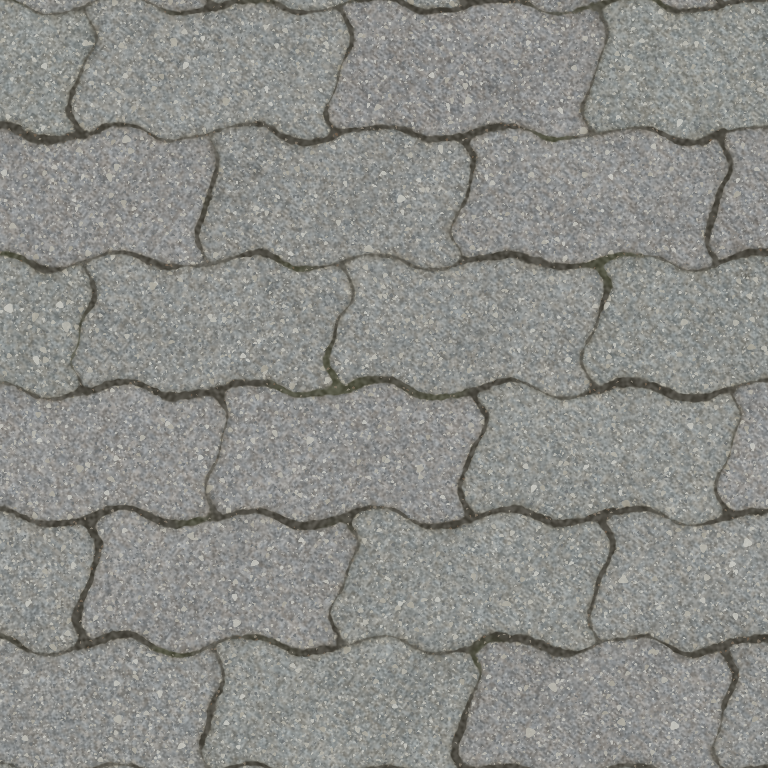
Reproduce this texture procedurally as a Shadertoy shader.

```glsl
// Interlocking grey concrete pavers: six rows of wavy blocks, three across,
// each row offset by half a block. Joints are distances to skewed waves;
// the concrete is layered noise with scattered irregular stone chips.

const float TAU = 6.2831853;
const float ROWS = 6.0;          // one unit = one row height, a block is 2 x 1
const float BLOCK_WIDTH = 2.0;

float hash(vec2 p) {
    return fract(sin(dot(p, vec2(127.1, 311.7))) * 43758.5453);
}

float noise(vec2 p) {
    vec2 i = floor(p), f = fract(p);
    f = f * f * (3.0 - 2.0 * f);
    return mix(mix(hash(i), hash(i + vec2(1, 0)), f.x),
               mix(hash(i + vec2(0, 1)), hash(i + vec2(1, 1)), f.x), f.y);
}

// Noise on a turned lattice, centred on zero
float grain(vec2 p, float scale) {
    return noise(mat2(0.8, 0.6, -0.6, 0.8) * p * scale + 61.0) - 0.5;
}

// Bed joint height: steep fall after each crest, then a gentle climb
float bedWave(float x) {
    const float trough = 0.36;
    float t = fract(x);
    float phase = t < trough ? 0.5 * t / trough
                             : 0.5 + 0.5 * (t - trough) / (1.0 - trough);
    return 0.062 * cos(TAU * phase);
}

// Sideways zigzag of the upright joint, t runs up the row
float sideWave(float t) {
    float a = TAU * t;
    return 0.02 * (t - 0.5) - 0.08 * (sin(a) - 0.13 * sin(3.0 * a));
}

float smoothMin(float a, float b, float k) {
    float h = max(k - abs(a - b), 0.0) / k;
    return min(a, b) - 0.25 * h * h * k;
}

// Distance to the nearest joint in x, block identity in yz
vec3 paver(vec2 p) {
    float y = p.y - bedWave(p.x);
    float row = mod(floor(y), ROWS), t = fract(y);
    float start = 0.62 + mod(row + 1.0, 2.0) + 0.09 * hash(vec2(row, 4.0));
    float x = (p.x - start - sideWave(t)) / BLOCK_WIDTH;
    float column = mod(floor(x), ROWS / BLOCK_WIDTH);
    float side = BLOCK_WIDTH * (0.5 - abs(fract(x) - 0.5));
    float bed = 0.5 - abs(t - 0.5);
    return vec3(0.93 * smoothMin(side, bed, 0.07), column, row);
}

// Scattered angular chips: coverage in x, random tone in y
vec2 chips(vec2 p, float density, float largest, float soft) {
    vec2 cell = floor(p), result = vec2(0.0);
    for (int j = -1; j <= 1; j++)
    for (int i = -1; i <= 1; i++) {
        vec2 id = cell + vec2(i, j);
        if (hash(id + 3.7) > density) continue;
        vec2 centre = id + vec2(hash(id + 11.2), hash(id + 23.9));
        float turn = TAU * hash(id + 31.4), c = cos(turn), s = sin(turn);
        vec2 q = mat2(c, -s, s, c) * (p - centre);
        q.y *= 1.0 + 0.9 * hash(id + 41.6);
        float d = length(q) * (1.0 + 0.14 * sin(3.0 * atan(q.y, q.x) + turn));
        float size = largest * mix(0.4, 1.0, hash(id + 53.8));
        float cover = 1.0 - smoothstep(size - soft, size + soft, d);
        if (cover > result.x) result = vec2(cover, hash(id + 67.1));
    }
    return result;
}

vec3 concrete(vec2 p, vec2 block, float pixel) {
    const vec3 cement = vec3(0.548, 0.558, 0.542);
    const vec3 darkChip = vec3(0.42, 0.435, 0.44);
    const vec3 paleChip = vec3(0.80, 0.80, 0.775);
    const vec3 tanChip = vec3(0.66, 0.645, 0.595);

    // Faint block tint and weathering, strong fine grain
    vec3 colour = cement + 0.014 * (hash(block + 5.0) - 0.5);
    colour += vec3(0.008, -0.004, 0.006) * hash(block + 9.0);
    colour += 0.03 * grain(p, 2.3) + 0.03 * grain(p, 6.0);
    colour += 0.20 * grain(p, 62.0) + 0.10 * grain(p, 33.0);
    colour += vec3(0.03, 0.0, -0.03) * grain(p + 9.0, 24.0);
    colour -= 0.05 * smoothstep(0.38, 0.48, grain(p + 40.0, 3.1));

    // Sand-sized mixed chips, then pale ones of three sizes
    vec2 sand = chips(p * 38.0, 0.55, 0.42, 19.0 * pixel);
    colour = mix(colour, mix(darkChip, paleChip, sand.y), 0.6 * sand.x);
    vec2 small = chips(p * 22.0 + 50.0, 0.36, 0.32, 10.0 * pixel);
    vec3 smallTone = small.y < 0.25 ? darkChip : mix(tanChip, paleChip, small.y);
    colour = mix(colour, smallTone, 0.85 * small.x);
    vec2 medium = chips(p * 12.0 + 90.0, 0.20, 0.30, 6.0 * pixel);
    colour = mix(colour, mix(tanChip, paleChip, medium.y), 0.85 * medium.x);
    vec2 large = chips(p * 7.0 + 130.0, 0.10, 0.27, 3.5 * pixel);
    return mix(colour, mix(tanChip, paleChip, large.y), 0.85 * large.x);
}

void mainImage(out vec4 fragColor, in vec2 fragCoord) {
    vec2 p = ROWS * fragCoord / iResolution.xy + vec2(0.0, 0.04);
    float pixel = ROWS / iResolution.y;

    // Ragged joints that swell, pinch and partly close
    vec2 ragged = 0.05 * vec2(grain(p, 5.0), grain(p + 30.0, 5.0));
    vec3 stone = paver(p + ragged);
    float d = stone.x + 0.016 * grain(p, 22.0) + 0.008 * grain(p, 45.0);
    float opening = smoothstep(-0.35, 0.35, grain(p + 12.0, 2.2));
    float halfWidth = mix(0.008, 0.030, opening);
    float joint = 1.0 - smoothstep(halfWidth - pixel, halfWidth + pixel, d);
    joint *= mix(0.65, 1.0, smoothstep(0.0, 0.35, opening));

    // Soiled block edges
    vec3 colour = concrete(p, stone.yz, pixel);
    float soil = exp(-max(d - halfWidth, 0.0) / 0.025);
    colour *= 1.0 - soil * vec3(0.13, 0.145, 0.18);

    // Dark fill with a trace of moss and sandy grit
    float moss = smoothstep(0.2, 0.45, grain(p + 70.0, 2.0));
    vec3 fill = mix(vec3(0.29, 0.28, 0.25), vec3(0.31, 0.315, 0.25), moss);
    fill += 0.16 * grain(p, 40.0);
    vec2 grit = chips(p * 24.0 + 170.0, 0.25, 0.32, 12.0 * pixel);
    fill = mix(fill, mix(vec3(0.46, 0.37, 0.29), vec3(0.64, 0.62, 0.57), grit.y), 0.7 * grit.x);
    colour = mix(colour, fill, 0.95 * joint);

    fragColor = vec4(clamp(colour, 0.0, 1.0), 1.0);
}
```
